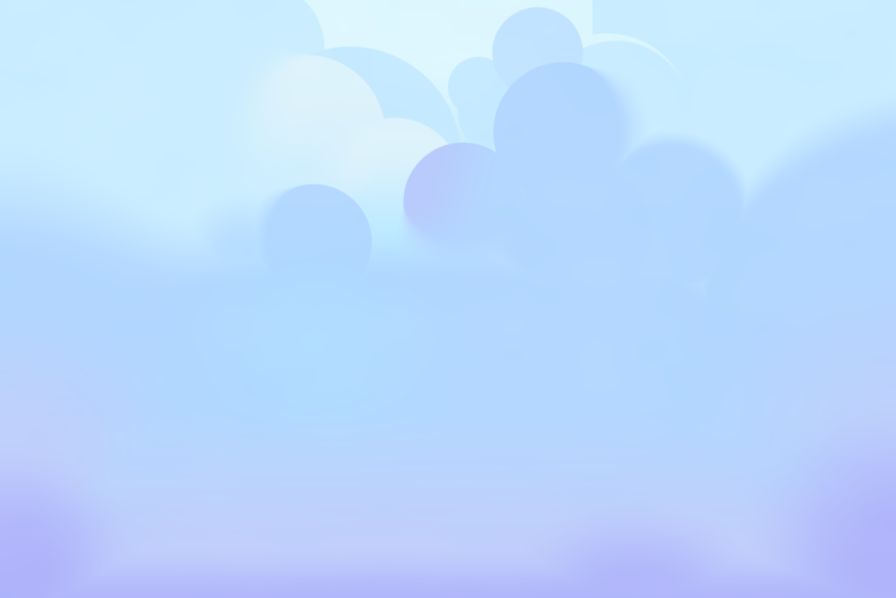
Reproduce this background procedurally as a Shadertoy shader.

```glsl
// Pastel cloudscape: a bright opening in a pale sky, ringed by round clouds,
// above blue haze that sinks into lavender and violet mist.
// Discs with crisp or feathered rims are painted in order from back to front.

const float ASPECT = 1.5;
const vec3 SKY      = vec3(0.790, 0.928, 1.000);
const vec3 GLOW     = vec3(0.865, 0.965, 0.995);
const vec3 CREAM    = vec3(0.865, 0.950, 0.985);
const vec3 PALE     = vec3(0.770, 0.912, 1.000);
const vec3 CYAN     = vec3(0.745, 0.918, 1.000);
const vec3 MID_BLUE = vec3(0.760, 0.892, 1.000);
const vec3 BLUE     = vec3(0.700, 0.842, 1.000);
const vec3 AQUA     = vec3(0.688, 0.872, 1.000);
const vec3 LILAC    = vec3(0.725, 0.780, 0.985);
const vec3 LAVENDER = vec3(0.755, 0.805, 0.985);
const vec3 VIOLET   = vec3(0.688, 0.706, 0.982);
const float CRISP = 0.002;         // half width of a sharp rim
const float BRUSH_STRENGTH = 0.012;

float hash(vec2 p) {
    vec3 q = fract(vec3(p.xyx) * 0.1031);
    q += dot(q, q.yzx + 33.33);
    return fract((q.x + q.y) * q.z);
}

float noise(vec2 p) {
    vec2 i = floor(p), f = fract(p);
    f = f * f * (3.0 - 2.0 * f);
    return mix(mix(hash(i), hash(i + vec2(1, 0)), f.x),
               mix(hash(i + vec2(0, 1)), hash(i + vec2(1, 1)), f.x), f.y);
}

// Coverage of a disc whose rim is feathered over +-blur
float disc(vec2 p, vec2 center, float radius, float blur) {
    return 1.0 - smoothstep(-blur, blur, length(p - center) - radius);
}

// Rim width that changes from one value to another across x
float rim(float x, float x0, float x1, float from, float to) {
    return mix(from, to, smoothstep(x0, x1, x));
}

vec3 paintOpening(vec3 col, vec2 p) {
    // Bright gap between the sky clouds, with a thin crescent at its right
    float gap = 1.0 - smoothstep(0.990, 0.994, p.x);
    float crescent = disc(p, vec2(1.016, 0.801), 0.143, CRISP) * smoothstep(0.86, 0.92, p.y);
    float light = max(gap, crescent) * smoothstep(0.46, 0.50, p.x) * smoothstep(0.74, 0.90, p.y);
    light *= 1.0 - disc(p, vec2(0.439, 0.922), 0.104, CRISP);
    col = mix(col, GLOW, light);
    col = mix(col, SKY, disc(p, vec2(1.031, 0.809), 0.123, CRISP));

    // Pale arch and the two cream puffs beneath it
    float arch = disc(p, vec2(0.586, 0.736), 0.186, CRISP);
    col = mix(col, PALE, arch * smoothstep(0.44, 0.57, p.x) * smoothstep(0.58, 0.74, p.y));
    float puff = disc(p, vec2(0.512, 0.775), 0.133, rim(p.x, 0.42, 0.53, 0.05, CRISP));
    col = mix(col, CREAM, puff * smoothstep(0.63, 0.84, p.y) * smoothstep(0.34, 0.50, p.x));
    puff = disc(p, vec2(0.660, 0.688), 0.115, rim(p.x, 0.56, 0.62, 0.06, CRISP));
    col = mix(col, CREAM, puff * smoothstep(0.60, 0.76, p.y));
    col = mix(col, CYAN, disc(p, vec2(0.655, 0.60), 0.06, 0.08));

    // Small pale cloud with its tail, then the round one above
    float tail = disc(p, vec2(0.840, 0.814), 0.074, CRISP) * (1.0 - smoothstep(0.835, 0.87, p.y));
    col = mix(col, PALE, max(tail, disc(p, vec2(0.801, 0.854), 0.051, CRISP)));
    return mix(col, MID_BLUE, disc(p, vec2(0.900, 0.912), 0.076, CRISP));
}

vec3 paintBlueClouds(vec3 col, vec2 p) {
    // Haze whose top falls from left to right
    float top = mix(0.67, 0.575, smoothstep(0.0, 0.34, p.x)) - 0.06 * smoothstep(1.10, 1.22, p.x);
    float feather = rim(p.x, 0.0, 0.55, 0.11, 0.045);
    float blue = 1.0 - smoothstep(top - feather, top + feather, p.y);

    // Soft banks on the right and behind the left cloud
    blue = max(blue, disc(p, vec2(0.977, 0.610), 0.156, 0.05));
    blue = max(blue, 0.95 * disc(p, vec2(1.123, 0.639), 0.130, 0.018));
    blue = max(blue, 0.97 * disc(p, vec2(1.5625, 0.404), 0.410, rim(p.x, 1.18, 1.4, 0.02, 0.045)));
    blue = max(blue, 0.7 * disc(p, vec2(0.40, 0.58), 0.06, 0.05));

    // Sharp crowns
    blue = max(blue, disc(p, vec2(0.943, 0.779), 0.117, rim(p.x, 0.98, 1.07, CRISP, 0.035)));
    blue = max(blue, disc(p, vec2(0.525, 0.594), 0.098, rim(p.x, 0.43, 0.50, 0.025, CRISP)));
    col = mix(col, BLUE, blue);

    // Front crown, lilac along its upper left
    float crown = disc(p, vec2(0.775, 0.662), 0.0996, rim(-p.y, -0.66, -0.58, CRISP, 0.04));
    float tint = (1.0 - smoothstep(0.69, 0.83, p.x - 0.25 * (p.y - 0.66))) * smoothstep(0.56, 0.66, p.y);
    col = mix(col, mix(BLUE, LILAC, 0.8 * tint), crown);
    return mix(col, AQUA, 0.9 * disc(p, vec2(0.53, 0.43), 0.10, 0.20));
}

vec3 paintMist(vec3 col, vec2 p) {
    float lavender = 0.9 * (1.0 - smoothstep(0.07, 0.34, p.y));
    lavender = max(lavender, 0.85 * disc(p, vec2(0.03, 0.22), 0.17, 0.13));
    lavender = max(lavender, 0.75 * disc(p, vec2(1.50, 0.24), 0.19, 0.18));
    col = mix(col, LAVENDER, lavender);

    float violet = 0.95 * (1.0 - smoothstep(-0.01, 0.09, p.y));
    violet = max(violet, disc(p, vec2(0.02, 0.04), 0.14, 0.09));
    violet = max(violet, disc(p, vec2(1.50, 0.06), 0.16, 0.12));
    violet = max(violet, 0.85 * disc(p * vec2(0.75, 1.0), vec2(0.80, -0.02), 0.12, 0.07));
    return mix(col, VIOLET, violet);
}

void mainImage(out vec4 fragColor, in vec2 fragCoord) {
    vec2 p = fragCoord / iResolution.xy * vec2(ASPECT, 1.0);
    vec3 col = paintOpening(SKY, p);
    col = paintBlueClouds(col, p);
    col = paintMist(col, p);

    // Faint broad brush variation
    float brush = noise(p * vec2(5.0, 9.0)) + 0.5 * noise(p * vec2(14.0, 22.0)) - 0.75;
    col += BRUSH_STRENGTH * brush * vec3(1.0, 0.7, 0.1);
    fragColor = vec4(clamp(col, 0.0, 1.0), 1.0);
}
```
